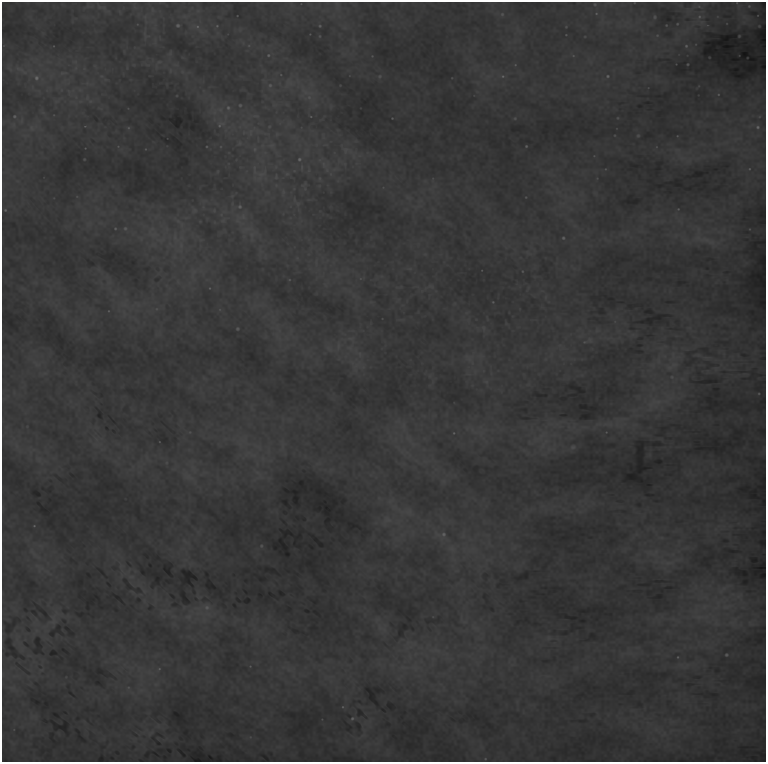
A WebGL 2 fragment shader for this texture:

```glsl
#version 300 es
precision highp float;
// Worn charcoal slab: layered value noise gives fine grain and soft mottling,
// with diagonal wear on the left turning into level streaks on the right,
// dark pits, pale flecks, a burnt right and bottom edge and a thin white rim.
uniform vec2 u_resolution;
out vec4 outColor;

const vec3 STONE_TINT = vec3(1.0, 1.0, 1.004);
const float BASE_TONE = 0.224;
const float BROAD_AMOUNT = 0.05;
const float MOTTLE_AMOUNT = 0.10;
const float GRAIN_AMOUNT = 0.062;
const float PIT_DEPTH = 0.085;
const float DUST_AMOUNT = 0.085;
const float FLECK_LIGHT = 0.17;
const float RIM_WIDTH = 0.0026;
const float WEAR_ANGLE = -0.72;
const float GRAIN_SCALE = 270.0;

float hash(vec2 p) {
    vec3 q = fract(vec3(p.xyx) * vec3(0.1031, 0.1030, 0.0973));
    q += dot(q, q.yzx + 33.33);
    return fract((q.x + q.y) * q.z);
}

float noise(vec2 p) {
    vec2 cell = floor(p), f = fract(p);
    f = f * f * (3.0 - 2.0 * f);
    return mix(mix(hash(cell), hash(cell + vec2(1, 0)), f.x),
               mix(hash(cell + vec2(0, 1)), hash(cell + vec2(1, 1)), f.x), f.y);
}

float fbm(vec2 p) {
    float sum = 0.0, weight = 0.533;
    for (int i = 0; i < 4; i++) {
        sum += weight * noise(p);
        p = mat2(0.8, 0.6, -0.6, 0.8) * p * 2.03 + 17.3;
        weight *= 0.5;
    }
    return sum;
}

vec2 rotate(vec2 p, float a) {
    return vec2(cos(a) * p.x + sin(a) * p.y, cos(a) * p.y - sin(a) * p.x);
}

// Soft round spot with value 1 at its centre
float spot(vec2 p, vec2 centre, vec2 radius) {
    vec2 d = (p - centre) / radius;
    return exp(-dot(d, d));
}

// Scattered dots, one candidate per cell, kept inside that cell
float flecks(vec2 p, float scale, float density, float pixel) {
    vec2 cell = floor(p * scale), f = fract(p * scale);
    vec2 centre = 0.3 + 0.4 * vec2(hash(cell + 3.1), hash(cell + 71.7));
    float radius = mix(0.07, 0.20, pow(hash(cell + 29.3), 3.0));
    float dot_ = 1.0 - smoothstep(0.3 * radius, radius + pixel * scale, length(f - centre));
    return dot_ * step(1.0 - density, hash(cell + 11.9)) * (0.4 + 0.6 * hash(cell + 5.7));
}

// Worn marks in paired copies down the left side
float scuffs(vec2 p) {
    float sum = 0.0;
    for (int i = 0; i < 10; i++) {
        float row = float(i / 2), twin = float(i % 2);
        vec2 centre = vec2(0.12 + 0.09 * twin, 0.82 - 0.19 * row);
        centre += 0.03 * (vec2(hash(vec2(row, 4.0)), hash(vec2(row, 9.0))) - 0.5);
        sum += spot(p, centre, vec2(0.030, 0.022));
    }
    return sum;
}

void main() {
    float pixel = 1.0 / u_resolution.y;
    vec2 p = gl_FragCoord.xy * pixel;
    vec2 size = u_resolution * pixel;

    // Wear direction: diagonal left, level right
    vec2 warped = p + 0.02 * (vec2(noise(p * 9.0), noise(p * 9.0 + 40.0)) - 0.5);
    vec2 diagonal = rotate(warped, WEAR_ANGLE);
    float level = smoothstep(0.55, 0.85, p.x + 0.3 * (noise(p * 4.0) - 0.5));
    float mottle = mix(fbm(diagonal * vec2(16, 30)), fbm(warped * vec2(14, 36) + 9.0), level);
    float streak = mix(noise(diagonal * vec2(110, 210)), noise(p * vec2(80, 230)), level);

    // Broad light and dark regions
    float haze = spot(p, vec2(0.36, 0.77), vec2(0.12, 0.10))
               + 0.7 * spot(p, vec2(0.14, 0.93), vec2(0.16, 0.09))
               + 0.6 * spot(p, vec2(0.60, 0.57), vec2(0.20, 0.10));
    float lowWear = smoothstep(0.62, 0.15, p.y) * smoothstep(0.85, 0.35, p.x);
    vec2 fromFar = size - p;
    float burn = exp(-fromFar.x / 0.035) + 0.6 * exp(-p.y / 0.018)
               + 0.35 * exp(-fromFar.x / 0.16);
    burn *= 0.3 + 1.2 * fbm(p * vec2(16, 22) + 5.0);

    float tone = BASE_TONE + BROAD_AMOUNT * (fbm(p * 5.0) - 0.5);
    tone += MOTTLE_AMOUNT * (mottle - 0.5) + 0.008 * haze - 0.006 * lowWear - 0.045 * burn;

    // Fine grain
    float grain = 0.65 * noise(p * GRAIN_SCALE) + 0.35 * noise(p * GRAIN_SCALE * 0.47 + 31.0);
    tone += GRAIN_AMOUNT * (grain - 0.5) + 0.03 * (streak - 0.5);

    // Pits gather in dark patches, dust in the haze
    float patches = smoothstep(0.50, 0.72, fbm(warped * vec2(13, 17) + 60.0));
    float pitted = patches * (0.35 + 0.65 * lowWear + 0.4 * level) + 0.8 * scuffs(p);
    tone -= PIT_DEPTH * min(pitted, 1.0) * smoothstep(0.5, 0.9, streak);
    float dust = smoothstep(0.62, 0.95, noise(p * 210.0 + 7.0));
    tone += DUST_AMOUNT * dust * (0.12 + 0.6 * haze) * smoothstep(0.35, 0.6, fbm(p * 20.0));

    // Pale flecks, thickest at the upper right
    float corner = spot(p, size - vec2(0.07, 0.05), vec2(0.09, 0.06));
    float upper = smoothstep(0.45, 0.95, p.y) * (0.4 + 0.6 * p.x);
    float chips = spot(p, vec2(0.165, 0.82), vec2(0.08, 0.025));
    float density = 0.01 + 0.06 * upper + 0.25 * corner + 0.2 * chips;
    tone += FLECK_LIGHT * (flecks(p, 75.0, density, pixel) + 0.45 * flecks(p + 3.7, 32.0, 0.6 * density, pixel));
    tone -= 0.05 * corner * smoothstep(0.45, 0.7, noise(p * 45.0));

    // White rim
    vec2 inset = min(p, fromFar);
    float rim = 1.0 - smoothstep(-0.5, 0.5, (min(inset.x, inset.y) - RIM_WIDTH) / pixel);
    outColor = vec4(mix(clamp(tone, 0.07, 0.75) * STONE_TINT, vec3(1.0), rim), 1.0);
}
```
